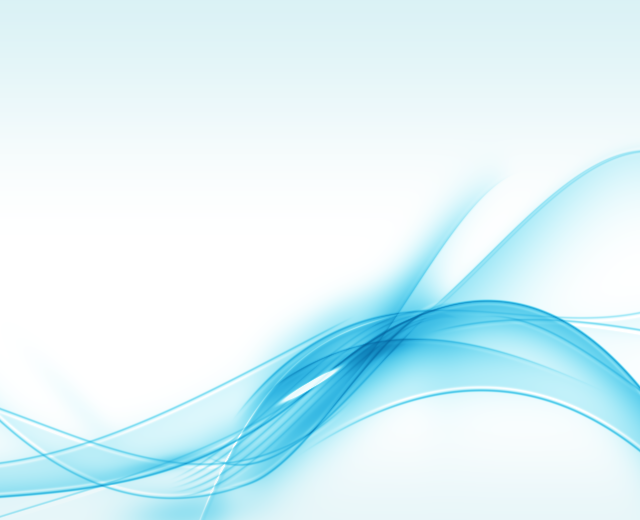
Write a Shadertoy shader that draws this background.

```glsl
// Cubic through four evenly spaced heights
float arc(float x, vec2 span, vec4 h) {
    float s = 3.0 * (x - span.x) / (span.y - span.x);
    float a = s - 1.0, b = s - 2.0, c = s - 3.0;
    return (-h.x * a * b * c + 3.0 * h.y * s * b * c - 3.0 * h.z * s * a * c + h.w * s * a * b) / 6.0;
}

float bell(float v) { return exp(-v * v); }

// Fade with a short tail
float fade(float v) { return exp(-v - 0.3 * v * v); }

// Ink of one ribbon: a fine edge, with fills fading above and below it
float ribbon(vec2 p, vec2 span, vec4 h, float edge, vec2 fill, vec2 spread) {
    const float e = 0.002;
    float slope = (arc(p.x + e, span, h) - arc(p.x - e, span, h)) / (2.0 * e);
    float d = (p.y - arc(p.x, span, h)) / sqrt(1.0 + slope * slope);

    // Ends that touch the canvas border stay at full strength
    float start = max(step(span.x, 0.0), smoothstep(span.x - 0.04, span.x + 0.04, p.x));
    float end = max(step(1.0, span.y), 1.0 - smoothstep(span.y - 0.04, span.y + 0.04, p.x));

    // The highlight runs along the inked side of the edge
    float pixel = 0.8 / iResolution.x;
    float inner = fill.x > fill.y ? d : -d;
    float line = bell(d / max(0.0016, pixel)) - 0.3 * bell((inner - 0.005) / 0.0025);
    float side = smoothstep(-pixel, pixel, d);
    float above = fill.x * side * fade(max(d, 0.0) / spread.x);
    float below = fill.y * (1.0 - side) * fade(max(-d, 0.0) / spread.y);
    return start * end * (edge * line + above + below);
}

// Soft oval tilted by its slope
float oval(vec2 p, vec2 center, vec2 radius, float slope) {
    vec2 axis = normalize(vec2(1.0, slope));
    vec2 q = p - center;
    q = vec2(dot(q, axis), dot(q, vec2(-axis.y, axis.x))) / radius;
    return exp(-dot(q, q));
}

void mainImage(out vec4 fragColor, in vec2 fragCoord) {
    vec2 p = fragCoord / iResolution.xy * vec2(1.0, 0.8125);

    // Pale sky, white in the middle
    vec3 color = mix(vec3(1.0), vec3(0.85, 0.945, 0.96), pow(smoothstep(0.4, 0.86, p.y), 1.2));
    color = mix(color, vec3(0.91, 0.965, 0.975), 1.0 - smoothstep(-0.02, 0.2, p.y));

    // Sail with a double edge, and wisp rising to the right
    float ink = ribbon(p, vec2(0.677, 1.0), vec4(0.333, 0.436, 0.531, 0.577), 0.3, vec2(0.0, 0.55), vec2(0.01, 0.08))
        * mix(1.0, 0.4, smoothstep(0.7, 1.0, p.x));
    ink += ribbon(p, vec2(0.677, 1.0), vec4(0.325, 0.428, 0.525, 0.575), 0.2, vec2(0.15, 0.0), vec2(0.012, 0.01));
    ink += ribbon(p, vec2(0.56, 0.807), vec4(0.235, 0.353, 0.471, 0.542), 0.35, vec2(0.95, 0.2), vec2(0.026, 0.03))
        * (1.0 - smoothstep(0.6, 0.82, p.x));

    // Left band between its upper and lower edges
    ink += ribbon(p, vec2(0.0, 0.52), vec4(0.089, 0.134, 0.211, 0.301), 0.6, vec2(0.03, 0.2), vec2(0.02, 0.05));
    ink += ribbon(p, vec2(0.0, 0.52), vec4(0.036, 0.056, 0.112, 0.236), 1.3, vec2(0.6, 0.0), vec2(0.035, 0.01));

    // Dark crest and the lower edge on the right
    ink += ribbon(p, vec2(0.52, 1.0), vec4(0.236, 0.329, 0.329, 0.207), 1.6, vec2(0.0, 1.35), vec2(0.01, 0.05));
    ink += ribbon(p, vec2(0.47, 1.0), vec4(0.103, 0.1875, 0.195, 0.108), 1.1, vec2(0.25, 0.0), vec2(0.05, 0.03))
        * smoothstep(0.44, 0.7, p.x);

    // Central body
    ink += ribbon(p, vec2(0.4, 1.0), vec4(0.2, 0.319, 0.322, 0.324), 0.8, vec2(0.28, 1.1), vec2(0.03, 0.055))
        * (1.0 - 0.9 * smoothstep(0.58, 0.76, p.x));
    ink += ribbon(p, vec2(0.443, 0.951), vec4(0.219, 0.281, 0.263, 0.198), 0.9, vec2(0.0, 0.85), vec2(0.01, 0.05))
        * (1.0 - smoothstep(0.58, 0.97, p.x));
    ink += ribbon(p, vec2(0.39, 0.677), vec4(0.057, 0.135, 0.25, 0.331), 1.1, vec2(0.95, 0.4), vec2(0.035, 0.035));
    ink += ribbon(p, vec2(0.35, 0.64), vec4(0.0885, 0.109, 0.19, 0.292), 0.8, vec2(0.4, 0.0), vec2(0.03, 0.01));
    ink += ribbon(p, vec2(0.32, 0.625), vec4(0.018, 0.2, 0.285, 0.322), -0.6, vec2(0.0, 0.4), vec2(0.01, 0.03));

    // Thin strands on the left and right
    ink += ribbon(p, vec2(0.0, 0.52), vec4(0.174, 0.112, 0.0885, 0.161), 0.6, vec2(0.0, 0.12), vec2(0.01, 0.03));
    ink += ribbon(p, vec2(0.0, 0.39), vec4(0.155, 0.066, 0.034, 0.057), 0.7, vec2(0.18, 0.06), vec2(0.03));
    ink += ribbon(p, vec2(0.0, 0.52), vec4(0.005, 0.059, 0.126, 0.227), 0.4, vec2(0.0), vec2(0.01));
    ink += ribbon(p, vec2(0.7, 1.0), vec4(0.3, 0.3125, 0.31, 0.297), 0.6, vec2(0.0, 0.1), vec2(0.01));
    ink += ribbon(p, vec2(0.4, 1.0), vec4(0.2, 0.319, 0.322, 0.324), 0.3, vec2(0.0), vec2(0.01));
    ink += ribbon(p, vec2(0.78, 1.0), vec4(0.318, 0.297, 0.255, 0.203), 0.6, vec2(0.0, 0.1), vec2(0.01, 0.02));

    // Fan of fine strands through the twist
    for (int i = 0; i < 5; i++) {
        vec4 h = mix(vec4(0.04, 0.12, 0.24, 0.315), vec4(0.08, 0.18, 0.285, 0.325), float(i) / 4.0);
        ink += ribbon(p, vec2(0.3, 0.68), h, 0.4, vec2(0.0, 0.12), vec2(0.01, 0.012));
    }

    // Deep folds
    ink += 0.8 * oval(p, vec2(0.45, 0.215), vec2(0.06, 0.013), 0.85);
    ink += 0.9 * oval(p, vec2(0.49, 0.165), vec2(0.07, 0.014), 0.9);
    ink += 0.8 * oval(p, vec2(0.61, 0.27), vec2(0.06, 0.012), 0.4);
    ink += 0.6 * oval(p, vec2(0.28, 0.092), vec2(0.08, 0.01), 0.2);

    // Loose haze and the bright gap in the twist
    ink += 0.45 * oval(p, vec2(0.29, 0.01), vec2(0.08, 0.028), 0.1);
    ink += 0.06 * oval(p, vec2(0.13, 0.17), vec2(0.1, 0.02), -1.1);
    ink += 0.2 * oval(p, vec2(0.55, 0.32), vec2(0.11, 0.03), 0.5);
    ink *= 1.0 - 0.95 * smoothstep(0.2, 0.6, oval(p, vec2(0.484, 0.21), vec2(0.06, 0.006), 0.59));

    // Ink absorbs red first, then darkens
    ink = 3.6 * (1.0 - exp(-max(ink, 0.0) / 3.6));
    color *= exp(-ink * vec3(1.0, 0.21, 0.075) - max(ink - 1.7, 0.0) * vec3(0.6, 0.25, 0.2));
    fragColor = vec4(color, 1.0);
}
```
